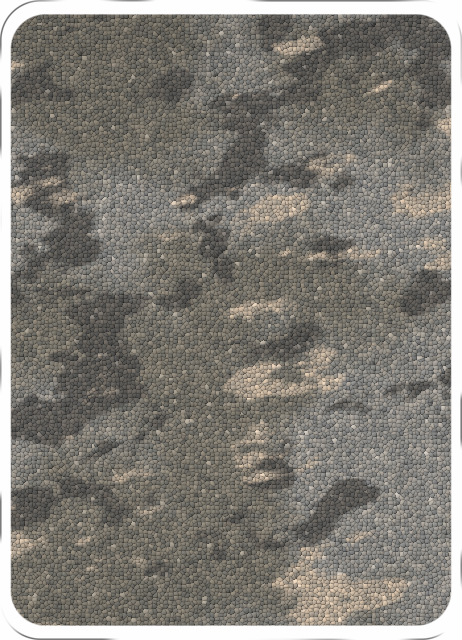
Write a Shadertoy shader that draws this texture.

```glsl
// A rounded slab of pebbled grey stone leather inside a white border.
// Cellular noise makes the fine pebbles; stretched, tilted fractal noise
// makes the grey clouds, the dark stains and the pale worn streaks.

#define GRAIN_SCALE 155.0     // pebbles per canvas height
#define GRAIN_CONTRAST 0.50
#define STAIN_LEVEL 0.615     // higher means fewer dark stains
#define PALE_LEVEL 0.665      // higher means fewer pale streaks
#define PATCH_TILT 0.28       // radians, rising to the right
#define CORNER_RADIUS 0.054
#define BASE_COLOR vec3(0.435, 0.420, 0.385)
#define CLOUD_COLOR vec3(0.520, 0.512, 0.495)
#define STAIN_COLOR vec3(0.315, 0.307, 0.295)
#define PALE_COLOR vec3(0.690, 0.630, 0.560)
#define BORDER_COLOR vec3(0.995)

vec2 hash2(vec2 p) {
    vec3 q = fract(p.xyx * vec3(0.1031, 0.1030, 0.0973));
    q += dot(q, q.yzx + 33.33);
    return fract((q.xx + q.yz) * q.zy);
}

float valueNoise(vec2 p) {
    vec2 cell = floor(p), f = fract(p);
    f = f * f * (3.0 - 2.0 * f);
    float low = mix(hash2(cell).x, hash2(cell + vec2(1, 0)).x, f.x);
    float high = mix(hash2(cell + vec2(0, 1)).x, hash2(cell + vec2(1, 1)).x, f.x);
    return mix(low, high, f.y);
}

float fbm(vec2 p) {
    float sum = 0.0, weight = 0.52;
    for (int i = 0; i < 5; i++) {
        sum += weight * valueNoise(p);
        p = mat2(0.8, 0.6, -0.6, 0.8) * p * 2.1 + 17.3;
        weight *= 0.5;
    }
    return sum;
}

float roundedBox(vec2 p, vec2 halfSize, float radius) {
    vec2 q = abs(p) - halfSize + radius;
    return length(max(q, 0.0)) + min(max(q.x, q.y), 0.0) - radius;
}

// Returns pebble relief around zero (x) and a random value per pebble (y).
vec2 pebbles(vec2 p) {
    vec2 cell = floor(p), toNearest = vec2(0);
    float nearest = 9.0, second = 9.0, id = 0.0;
    for (int y = -1; y <= 1; y++)
    for (int x = -1; x <= 1; x++) {
        vec2 neighbor = cell + vec2(x, y);
        vec2 rnd = hash2(neighbor + 211.0);
        vec2 offset = neighbor + 0.1 + 0.8 * rnd - p;
        float dist = length(offset);
        if (dist < nearest) {
            second = nearest;
            nearest = dist;
            toNearest = offset;
            id = hash2(neighbor + 71.0).y;
        } else {
            second = min(second, dist);
        }
    }
    float dome = smoothstep(0.0, 0.4, second - nearest) - 0.6;
    float slope = dot(toNearest, vec2(0.6, -0.8));
    return vec2(0.55 * dome + 0.65 * slope + 0.5 * (id - 0.5), id);
}

vec3 stone(vec2 p) {
    // Broad clouds, lighter and cooler towards the right
    float side = smoothstep(-0.30, 0.34, p.x - 0.12 * p.y);
    float cloud = fbm(p * vec2(4.5, 5.5) + 31.0) + 0.22 * (side - 0.5);
    vec3 color = mix(BASE_COLOR, CLOUD_COLOR, smoothstep(0.37, 0.66, cloud));
    color *= 1.0 - 0.08 * smoothstep(0.15, 0.48, p.y);
    color *= 0.93 + 0.14 * fbm(p * 38.0 + 5.0);

    // Ragged stains and streaks, stretched along the tilt
    float c = cos(PATCH_TILT), s = sin(PATCH_TILT);
    vec2 along = mat2(c, -s, s, c) * p;
    float stain = fbm(along * vec2(10.0, 16.0) + 57.0) - 0.05 * (side - 0.5);
    float pale = fbm(along * vec2(9.0, 21.0) + 103.0)
               + 0.06 * (side - 0.5) - 0.07 * smoothstep(0.1, 0.45, p.y);
    float stainMask = smoothstep(STAIN_LEVEL - 0.03, STAIN_LEVEL + 0.05, stain);
    float paleMask = smoothstep(PALE_LEVEL - 0.05, PALE_LEVEL + 0.05, pale);
    color = mix(color, STAIN_COLOR, 0.85 * stainMask);
    color = mix(color, PALE_COLOR, 0.85 * paleMask);

    // Pebble relief, a slight warm tint and a few glints
    vec2 grain = pebbles(p * GRAIN_SCALE + 400.0);
    color *= 1.0 + GRAIN_CONTRAST * grain.x;
    color *= 1.0 + (grain.y - 0.5) * vec3(0.05, 0.0, -0.05);
    return color + 0.12 * smoothstep(0.96, 1.0, grain.y);
}

void mainImage(out vec4 fragColor, in vec2 fragCoord) {
    float pixel = 1.0 / iResolution.y;
    vec2 canvasHalf = 0.5 * iResolution.xy * pixel;
    vec2 p = fragCoord * pixel - canvasHalf;

    // Broken thin outline around the white border
    float outer = roundedBox(p, canvasHalf - 0.0012, 0.062);
    float broken = smoothstep(0.42, 0.62, valueNoise(p * 13.0 + 80.0));
    float line = 1.0 - smoothstep(0.0, 0.0008 + pixel, abs(outer));
    vec3 color = mix(BORDER_COLOR, vec3(0.25), 0.75 * line * broken);

    // Stone panel with a smoothed edge
    float panel = roundedBox(p, canvasHalf - vec2(0.0170, 0.0225), CORNER_RADIUS);
    color = mix(stone(p), color, smoothstep(-pixel, pixel, panel));
    fragColor = vec4(clamp(color, 0.0, 1.0), 1.0);
}
```
